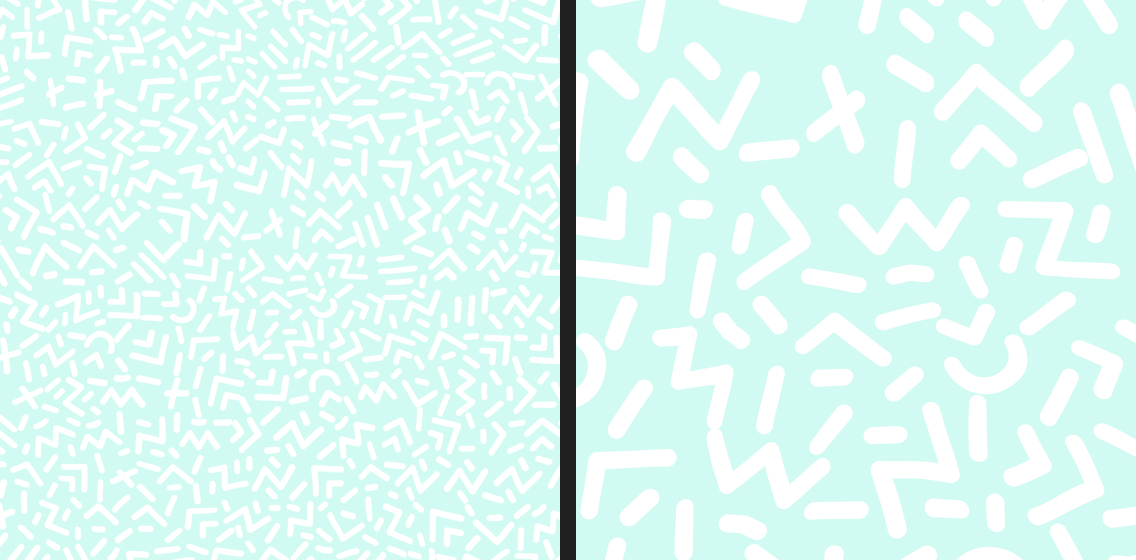
Left, the full canvas; right, a detail of the centre.
Write a Shadertoy shader that draws this pattern.

```glsl
const vec3 MINT = vec3(0.82, 0.98, 0.95);
const vec3 WHITE = vec3(1.0);
const float CELLS = 11.3;        // glyph spacings across the canvas
const float HALF_STROKE = 0.061; // in spacings
const float ROW_HEIGHT = 0.866;  // rows of the triangular lattice

vec2 hash2(vec2 p) {
    vec3 q = fract(p.xyx * vec3(0.1031, 0.103, 0.0973));
    q += dot(q, q.yzx + 33.33);
    return fract((q.xx + q.yz) * q.zy);
}

float gradientNoise(vec2 p) {
    vec2 i = floor(p), f = p - i, u = f * f * (3.0 - 2.0 * f);
    vec2 o = vec2(1, 0);
    float a = dot(hash2(i) * 2.0 - 1.0, f);
    float b = dot(hash2(i + o.xy) * 2.0 - 1.0, f - o.xy);
    float c = dot(hash2(i + o.yx) * 2.0 - 1.0, f - o.yx);
    float d = dot(hash2(i + o.xx) * 2.0 - 1.0, f - o.xx);
    return mix(mix(a, b, u.x), mix(c, d, u.x), u.y);
}

vec2 warp(vec2 p, float frequency, float amount) {
    vec2 q = p * frequency;
    return p + amount * vec2(gradientNoise(q), gradientNoise(q + 37.3));
}

vec2 latticeToPlane(vec2 uv) {
    return vec2(uv.x + 0.5 * uv.y, uv.y * ROW_HEIGHT);
}

vec2 planeToLattice(vec2 p) {
    float v = p.y / ROW_HEIGHT;
    return vec2(p.x - 0.5 * v, v);
}

float segment(vec2 p, vec2 a, vec2 b) {
    vec2 pa = p - a, ba = b - a;
    return length(pa - ba * clamp(dot(pa, ba) / dot(ba, ba), 0.0, 1.0));
}

float halfRing(vec2 p, float radius) {
    return p.y > 0.0 ? abs(length(p) - radius) : length(vec2(abs(p.x) - radius, p.y));
}

vec2 corner(int i, int arms, vec2 size) {
    return size * vec2(float(i) - 0.5 * float(arms), float(i % 2) * 2.0 - 1.0);
}

// Polyline of equal arms, the first one shortened
float zigzag(vec2 p, int arms, vec2 size, float firstArm) {
    float d = 1.0;
    for (int i = 0; i < arms; i++) {
        vec2 a = corner(i, arms, size), b = corner(i + 1, arms, size);
        if (i == 0) a = mix(b, a, firstArm);
        d = min(d, segment(p, a, b));
    }
    return d;
}

// A main stroke and a mirrored side dash from a to b
float glyph(vec2 p, float kind, float vary) {
    int arms = 2;
    float rise = mix(0.75, 1.1, vary), lift = 0.13;
    vec2 size = vec2(0.38, 0.2 * rise), a = vec2(0, -0.1), b = vec2(0.18, -0.28);
    if (kind < 0.24) {        // three-armed zigzag
        arms = 3; lift = 0.0; size.x = 0.29; a = vec2(0.13, 0.27); b = vec2(0.02, 0.41);
    } else if (kind < 0.35) { // four-armed zigzag
        arms = 4; lift = -0.07; size = vec2(0.22, 0.155); a = vec2(0, 0.32); b = vec2(0.12, 0.34);
    } else if (kind < 0.54) { // chevron over a dash
        a = vec2(0, -0.17); b = vec2(0.1, -0.17);
    } else if (kind < 0.63) { // three bars
        arms = 1; lift = 0.0; size = vec2(0.82, 0.02); a = vec2(-0.33, 0.27); b = vec2(0.12, 0.29);
    } else if (kind < 0.71) { // cross
        arms = 1; lift = 0.0; size = vec2(0.64 * rise, 0.03); a = vec2(0); b = vec2(0.03, 0.32 * rise);
    }
    vec2 folded = arms % 2 == 0 ? vec2(abs(p.x), p.y) : p * (p.y < 0.0 ? -1.0 : 1.0);
    float stroke = zigzag(p - vec2(0, lift), arms, size, mix(0.6, 1.0, vary));
    if (kind > 0.95) stroke = halfRing(p - vec2(0, 0.05), 0.27);
    return min(stroke, segment(folded, a, b));
}

float placedGlyph(vec2 p, vec2 id) {
    vec2 pick = hash2(id + 5.7), turn = hash2(id + 81.2);
    float quarter = turn.x < 0.5 ? 0.0 : floor(turn.x * 4.0);
    float angle = quarter * 1.5708 + 0.25 + (turn.y - 0.5) * 1.3;
    float size = mix(0.86, 0.99, fract(pick.y * 7.0));
    vec2 axis = vec2(cos(angle), sin(angle));
    vec2 q = p - latticeToPlane(id) - 0.06 * (turn.yx - 0.5);
    q = vec2(dot(q, axis), dot(q, vec2(-axis.y, axis.x))) / size;
    return size * glyph(q, pick.x, pick.y);
}

// Nearest glyph among the three corners of a lattice triangle
float triangleField(vec2 p, vec2 id, float upper) {
    float d = 1.0;
    for (int k = 0; k < 3; k++) {
        vec2 offset = k == 0 ? vec2(upper) : vec2(k % 2, k / 2);
        d = min(d, placedGlyph(p, id + offset));
    }
    return d;
}

// Short dash amid the triangle, parallel to the nearest stroke
float fillerDash(vec2 p, vec2 id, float upper) {
    vec2 c = latticeToPlane(id + (1.0 + upper) / 3.0), e = vec2(0.01, 0);
    float gap = triangleField(c, id, upper);
    vec2 away = vec2(triangleField(c + e, id, upper), triangleField(c + e.yx, id, upper)) - gap;
    away = normalize(away + 1e-5);
    vec2 along = vec2(-away.y, away.x) * clamp(1.4 * (gap - 0.15), 0.04, 0.18);
    c += 0.04 * away;
    return gap < 0.19 ? 1.0 : segment(p, c - along, c + along);
}

void mainImage(out vec4 fragColor, in vec2 fragCoord) {
    float pixel = CELLS / iResolution.y;
    vec2 p = warp(fragCoord * pixel + 20.0, 0.35, 0.32);
    p = warp(p, 3.0, 0.02); // hand-drawn wobble
    vec2 uv = planeToLattice(p), id = floor(uv);
    float upper = step(1.0, dot(uv - id, vec2(1)));
    float d = min(triangleField(p, id, upper), fillerDash(p, id, upper));
    float ink = 1.0 - smoothstep(-0.75, 0.75, (d - HALF_STROKE) / pixel);
    fragColor = vec4(mix(MINT, WHITE, ink), 1.0);
}
```
